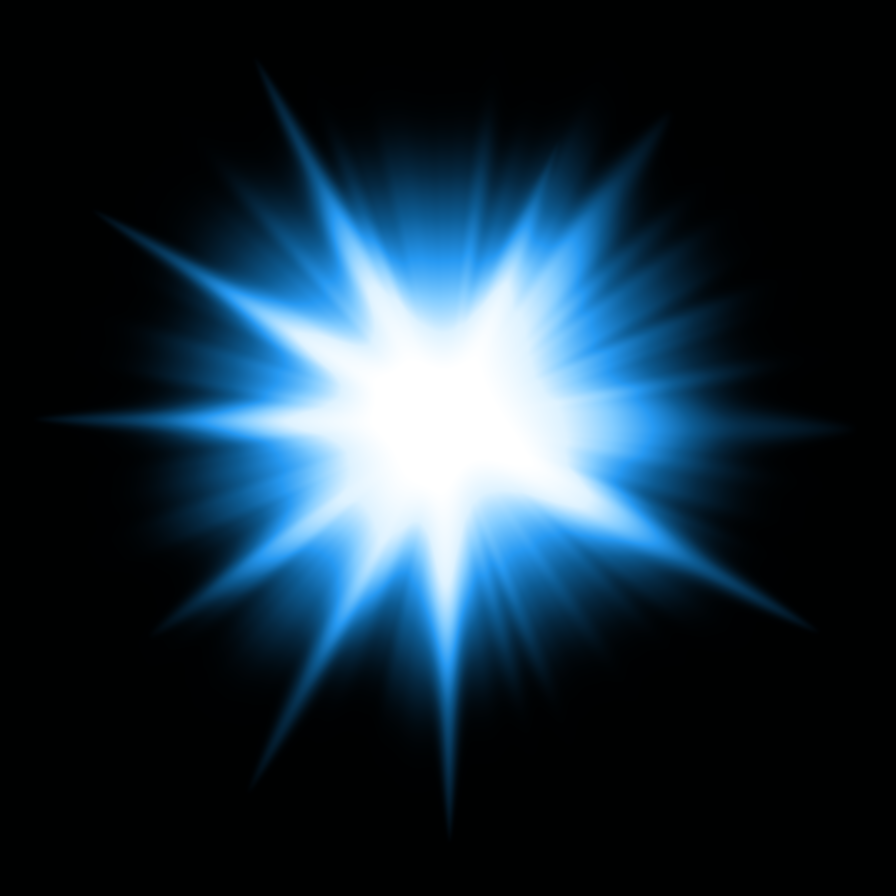
Write a WebGL 2 fragment shader that draws this background.

```glsl
#version 300 es
// A blue-white starburst with tapering rays and fine radial streaks on black.
precision highp float;

uniform vec2 u_resolution;
out vec4 fragColor;

const float TAU = 6.2831853;
const vec2 CENTRE = vec2(0.497, 0.529);
const int RAY_COUNT = 10;

// Each ray: angle in degrees, length, half width at the root, strength.
const vec4 RAYS[RAY_COUNT] = vec4[](
    vec4(359.0, 0.46, 0.060, 0.26), vec4(54.0, 0.43, 0.060, 0.28),
    vec4(68.0, 0.34, 0.028, 0.20), vec4(117.6, 0.46, 0.034, 0.40),
    vec4(149.0, 0.46, 0.032, 0.42), vec4(179.6, 0.46, 0.034, 0.38),
    vec4(216.0, 0.41, 0.046, 0.28), vec4(242.0, 0.47, 0.036, 0.32),
    vec4(270.6, 0.47, 0.030, 0.42), vec4(330.6, 0.48, 0.038, 0.42)
);

float hash(float n) {
    n = fract(n * 0.1031);
    n *= n + 33.33;
    return fract(n * (n + n));
}

// Smooth noise that wraps once around the full circle.
float angularNoise(float turn, float cells, float seed) {
    float x = fract(turn) * cells;
    float cell = floor(x);
    float f = fract(x);
    float a = hash(mod(cell, cells) + seed);
    float b = hash(mod(cell + 1.0, cells) + seed);
    return mix(a, b, f * f * (3.0 - 2.0 * f));
}

// Maximum of x and zero with a rounded corner.
float softFloor(float x, float softness) {
    return softness * log(1.0 + exp(x / softness));
}

// Round glow whose edge is broken up by streaks.
float glow(vec2 p) {
    float r = length(p);
    float turn = atan(p.y, p.x + 1e-6) / TAU;
    float streaks = 0.55 * angularNoise(turn, 38.0, 11.0)
                  + 0.45 * angularNoise(turn, 110.0, 71.0) - 0.5;
    float lowerFade = 0.25 * smoothstep(0.0, 1.0, -p.y / max(r, 1e-4));
    float slope = 4.0 + lowerFade - 0.9 * streaks * smoothstep(0.06, 0.2, r);
    return softFloor(1.35 - slope * r, 0.065);
}

// Spike along one direction, narrowing and fading towards its tip.
float ray(vec2 p, float angle, float reach, float width, float strength) {
    vec2 axis = vec2(cos(angle), sin(angle));
    float along = dot(p, axis);
    float across = dot(p, vec2(-axis.y, axis.x));
    float u = clamp(along / reach, 0.0, 1.0);
    float taper = width * (1.08 - u);
    float fade = smoothstep(0.0, 0.2, along) * (1.0 - pow(u, 4.0));
    return strength * fade * exp(-across * across / (taper * taper));
}

// Energy to colour: black, deep blue, azure, pale blue, white.
vec3 palette(float energy) {
    float e = energy * 5.0;
    vec3 c = mix(vec3(0.0, 0.003, 0.005), vec3(0.02, 0.16, 0.26), clamp(e, 0.0, 1.0));
    c = mix(c, vec3(0.05, 0.36, 0.58), clamp(e - 1.0, 0.0, 1.0));
    c = mix(c, vec3(0.15, 0.60, 0.95), clamp(e - 2.0, 0.0, 1.0));
    c = mix(c, vec3(0.51, 0.80, 1.0), clamp(e - 3.0, 0.0, 1.0));
    c = mix(c, vec3(0.87, 0.95, 1.0), clamp(e - 4.0, 0.0, 1.0));
    return mix(c, vec3(1.0), clamp(e - 5.0, 0.0, 1.0));
}

void main() {
    vec2 offset = 0.5 * (u_resolution - min(u_resolution.x, u_resolution.y));
    vec2 uv = (gl_FragCoord.xy - offset) / min(u_resolution.x, u_resolution.y);
    vec2 p = uv - CENTRE;

    float energy = glow(p);
    for (int i = 0; i < RAY_COUNT; i++) {
        vec4 k = RAYS[i];
        energy += ray(p, radians(k.x), k.y, k.z, k.w);
    }
    fragColor = vec4(palette(energy), 1.0);
}
```
